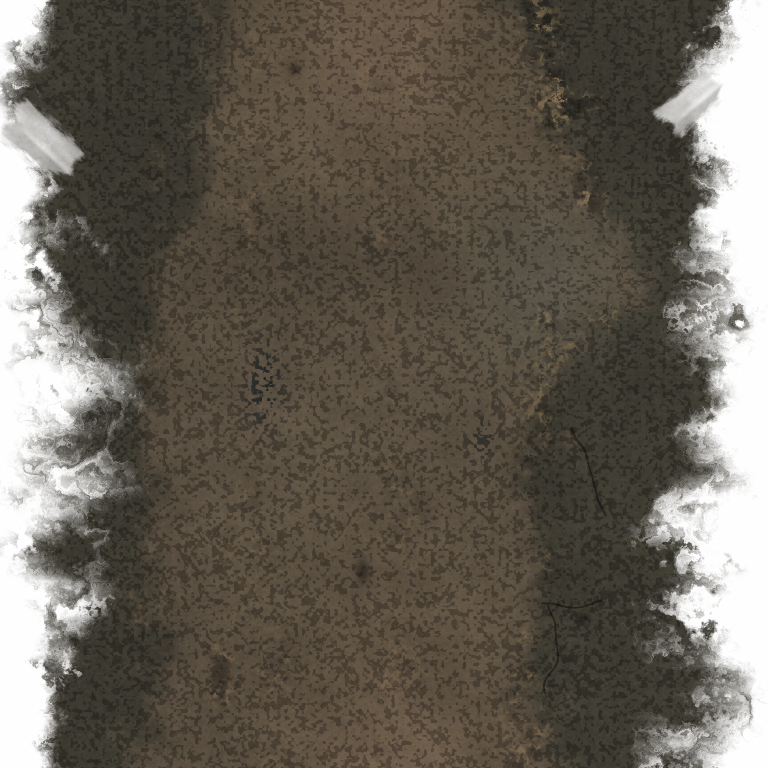
Reproduce this texture procedurally as a WebGL 2 fragment shader.

```glsl
#version 300 es
precision highp float;

#define EDGE_WARP 0.030
#define SMOKE_STRENGTH 2.3
#define SMOKE_SCALE 11.0
#define BAND_WARP 0.13
#define GRAIN_SCALE 215.0
#define GRAIN_DEPTH 0.27
#define FLAKE_SCALE 75.0
#define FLAKE_WIDTH 0.075
#define CRACK_WIDTH 0.0014

uniform vec2 u_resolution;
out vec4 fragColor;

const vec3 PAPER = vec3(0.995);
const vec3 SOOT = vec3(0.225, 0.215, 0.180);
const vec3 EARTH = vec3(0.325, 0.287, 0.235);
const vec3 RUST = vec3(0.385, 0.325, 0.260);
const vec3 SLATE = vec3(0.315, 0.305, 0.265);
const vec3 TAN = vec3(0.56, 0.46, 0.33);
const vec3 INK_BLUE = vec3(0.11, 0.14, 0.15);

// Fringe limits from bottom to top: left outer, left inner, right inner, right outer
const vec4 FRINGE[9] = vec4[9](
  vec4(.052, .085, .840, .964), vec4(.046, .115, .828, .964), vec4(.029, .152, .820, .940),
  vec4(.013, .162, .840, .957), vec4(.048, .163, .885, .948), vec4(.018, .146, .862, .983),
  vec4(.043, .088, .895, .942), vec4(.010, .075, .872, .931), vec4(.026, .070, .895, .970));

// Brown band limits from bottom to top: left, right
const vec2 BAND[9] = vec2[9](
  vec2(.176, .703), vec2(.176, .703), vec2(.169, .710), vec2(.169, .703), vec2(.169, .712),
  vec2(.182, .820), vec2(.250, .768), vec2(.285, .729), vec2(.265, .690));

float hash(vec2 p) {
  return fract(sin(dot(p, vec2(127.1, 311.7))) * 43758.5453);
}

float noise(vec2 p) {
  vec2 i = floor(p), f = fract(p);
  f = f * f * (3.0 - 2.0 * f);
  return mix(mix(hash(i), hash(i + vec2(1, 0)), f.x),
             mix(hash(i + vec2(0, 1)), hash(i + vec2(1, 1)), f.x), f.y);
}

float fbm(vec2 p) {
  float sum = 0.0, amp = 0.5, total = 0.0;
  for (int i = 0; i < 6; i++) {
    sum += amp * noise(p);
    total += amp;
    amp *= 0.6;
    p = mat2(1.6, 1.2, -1.2, 1.6) * p + 7.3;
  }
  return sum / total;
}

float blob(vec2 p, vec2 center, vec2 size) {
  vec2 d = (p - center) / size;
  return exp(-dot(d, d));
}

// Wandering hairline between two points
float crack(vec2 p, vec2 a, vec2 b) {
  p += 0.022 * (vec2(noise(p * 28.0), noise(p * 28.0 + 40.0)) - 0.5);
  vec2 ab = b - a;
  float d = length(p - a - ab * clamp(dot(p - a, ab) / dot(ab, ab), 0.0, 1.0));
  return 1.0 - smoothstep(CRACK_WIDTH * 0.4, CRACK_WIDTH * 1.8, d);
}

// Dry brush mark: x is coverage, y is bristle density
vec2 brush(vec2 p, vec2 center, float angle, vec2 size) {
  float c = cos(angle), s = sin(angle);
  vec2 q = mat2(c, -s, s, c) * (p - center);
  float rim = max(abs(q.x) - size.x, abs(q.y) - size.y) + 0.035 * (fbm(q * vec2(18, 70)) - 0.5);
  return vec2(1.0 - smoothstep(-0.006, 0.004, rim), noise(q * vec2(14, 150)));
}

void main() {
  vec2 uv = gl_FragCoord.xy / u_resolution;
  float row = clamp(uv.y, 0.0, 0.9999) * 8.0;
  int k = int(row);
  float blend = smoothstep(0.0, 1.0, fract(row));
  vec4 fringe = mix(FRINGE[k], FRINGE[k + 1], blend);
  vec2 band = mix(BAND[k], BAND[k + 1], blend);

  // Ground: dark sides, brown middle, broad stains
  float broad = fbm(uv * 6.0 + 3.0), mottled = fbm(uv * 24.0 + 11.0);
  float wander = (broad - 0.5) * BAND_WARP + (mottled - 0.5) * 0.08;
  float inside = min(uv.x - band.x, band.y - uv.x) + wander;
  vec3 color = mix(SOOT, EARTH, smoothstep(-0.03, 0.035, inside));
  float warm = blob(uv, vec2(.49, .98), vec2(.19, .20)) + blob(uv, vec2(.49, .04), vec2(.20, .24));
  color = mix(color, RUST, clamp(warm * (0.3 + broad), 0.0, 0.85) * smoothstep(-.02, .03, inside));
  color = mix(color, SLATE, 0.75 * blob(uv, vec2(.71, .63), vec2(.09, .10)));
  color *= 1.0 - 0.13 * blob(uv, vec2(.40, .66), vec2(.17, .07));
  color *= 0.80 + 0.24 * broad + 0.20 * mottled;

  // Fine pitted grain
  float grain = noise(uv * GRAIN_SCALE) * 0.65 + noise(uv * GRAIN_SCALE * 1.9) * 0.35;
  float pits = smoothstep(0.50, 0.66, grain + 0.35 * (mottled - 0.5));
  color *= 1.07 - GRAIN_DEPTH * pits;
  color += 0.035 * (noise(uv * GRAIN_SCALE * 1.4 + 60.0) - 0.5);

  // Tan flakes along the worn seams
  float seams = 0.55 * exp(-pow((uv.x - band.y + 0.01) / 0.025, 2.0))
              + 0.35 * exp(-pow((uv.x - 0.33 + wander) / 0.025, 2.0))
              + 0.30 * exp(-pow((uv.x - 0.51 + wander) / 0.020, 2.0))
              + 0.25 * exp(-pow((uv.x - 0.18 + wander) / 0.020, 2.0));
  seams += blob(uv, vec2(.705, .93), vec2(.025, .06)) + blob(uv, vec2(.745, .725), vec2(.035, .035))
         + blob(uv, vec2(.75, .86), vec2(.03, .02)) + 0.8 * blob(uv, vec2(.715, .57), vec2(.02, .03))
         + blob(uv, vec2(.685, .08), vec2(.025, .07)) + blob(uv, vec2(.285, .12), vec2(.02, .04));
  float wear = clamp(seams, 0.0, 1.0) * smoothstep(0.40, 0.62, fbm(uv * 17.0 + 31.0));
  float ring = abs(fbm(uv * FLAKE_SCALE * 0.6) - 0.5);
  float flake = 1.0 - smoothstep(0.02, FLAKE_WIDTH, ring);
  flake *= smoothstep(0.35, 0.65, noise(uv * FLAKE_SCALE * 1.7 + 9.0));
  color = mix(color, TAN, 0.85 * wear * flake);
  color *= 1.0 - 0.30 * wear * smoothstep(0.06, 0.14, ring);

  // Blue-black stains, dark spots and cracks
  float stain = blob(uv, vec2(.345, .495), vec2(.022, .05)) + 0.5 * blob(uv, vec2(.63, .43), vec2(.02, .03));
  color = mix(color, INK_BLUE, clamp(stain, 0.0, 1.0) * smoothstep(0.48, 0.70, grain));
  vec2 rough = uv + 0.012 * (vec2(mottled, broad) - 0.5);
  float spots = blob(rough, vec2(.759, .195), vec2(.008, .006)) + blob(rough, vec2(.380, .912), vec2(.008))
              + blob(rough, vec2(.470, .255), vec2(.008, .016));
  float cracks = max(crack(uv, vec2(.745, .435), vec2(.775, .385)), crack(uv, vec2(.775, .385), vec2(.788, .33)));
  cracks = max(cracks, max(crack(uv, vec2(.72, .215), vec2(.715, .10)), crack(uv, vec2(.71, .215), vec2(.79, .22))));
  color *= 1.0 - 0.40 * clamp(spots + cracks, 0.0, 1.0);

  // Smoky fringe over the paper
  float x = uv.x + EDGE_WARP * (fbm(uv * 22.0 + 70.0) - 0.5) * 2.0;
  float left = (x - fringe.x) / (fringe.y - fringe.x);
  float right = (fringe.w - x) / (fringe.w - fringe.z);
  vec2 slant = mat2(0.8, 0.6, -0.6, 0.8) * uv * vec2(1.0, 1.35);
  float smoke = fbm(slant * SMOKE_SCALE + 2.5 * mottled) - 0.5;
  float reach = min(left, right);
  float cover = smoothstep(0.0, 1.0, reach + SMOKE_STRENGTH * smoke * (1.0 - smoothstep(0.9, 1.7, reach)));
  cover *= smoothstep(-0.45, 0.1, reach);
  vec2 strokeL = brush(uv, vec2(.052, .812), -0.75, vec2(.050, .030));
  vec2 strokeR = brush(uv, vec2(.903, .862), 0.70, vec2(.040, .024));
  cover = mix(cover, 0.12 + 0.35 * strokeL.y, 0.85 * strokeL.x);
  cover = mix(cover, 0.08 + 0.35 * strokeR.y, 0.85 * strokeR.x);
  fragColor = vec4(mix(PAPER, color, cover), 1.0);
}
```
